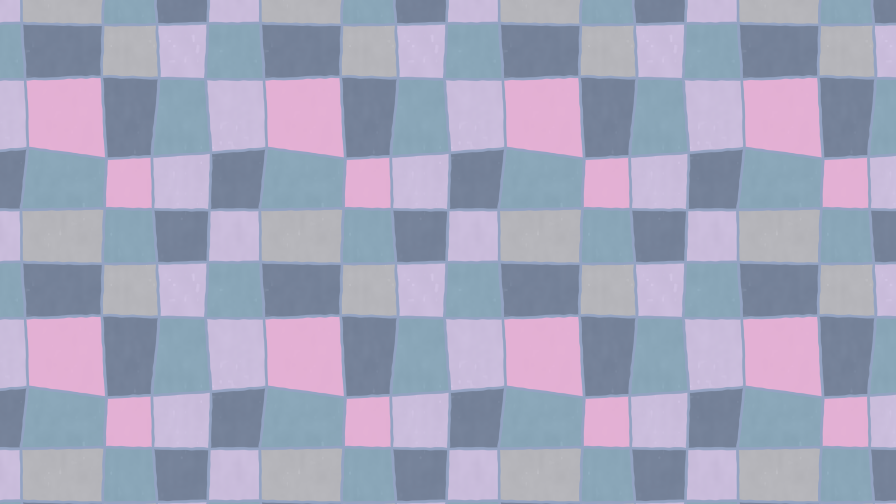
Give the GLSL for this pattern, as a Shadertoy shader.

```glsl
// Corners of the 4 x 4 patches in one tile, y pointing down
const vec2 corners[16] = vec2[16](
    vec2(.090, .098), vec2(.430, .105), vec2(.657, .103), vec2(.870, .098),
    vec2(.107, .332), vec2(.426, .320), vec2(.667, .327), vec2(.860, .332),
    vec2(.117, .620), vec2(.445, .664), vec2(.635, .655), vec2(.884, .640),
    vec2(.088, .879), vec2(.437, .872), vec2(.642, .877), vec2(.877, .879));

const int patchTone[16] = int[16](1, 3, 2, 0,  4, 1, 0, 2,  0, 4, 2, 1,  3, 0, 1, 2);

const vec3 palette[5] = vec3[5](
    vec3(.54, .65, .72),   // teal
    vec3(.46, .51, .60),   // slate
    vec3(.79, .74, .86),   // lavender
    vec3(.71, .71, .73),   // grey
    vec3(.89, .69, .83));  // pink

float hash(ivec2 cell) {
    uint h = uint(cell.x) * 374761393u + uint(cell.y) * 668265263u;
    h = (h ^ (h >> 13)) * 1274126177u;
    return float((h ^ (h >> 16)) & 65535u) / 65535.0;
}

// Value noise that repeats with the tile
float tileNoise(vec2 p, ivec2 period) {
    p = fract(p) * vec2(period);
    ivec2 i = ivec2(p);
    vec2 f = fract(p);
    f *= f * (3.0 - 2.0 * f);
    ivec2 a = i % period, b = (i + 1) % period;
    return mix(mix(hash(a), hash(ivec2(b.x, a.y)), f.x),
               mix(hash(ivec2(a.x, b.y)), hash(b), f.x), f.y);
}

vec2 cornerAt(ivec2 i) {
    return corners[(i.y & 3) * 4 + (i.x & 3)] + vec2(i / 4);
}

// Signed distance to the sides of one convex patch, wrapped around the tile
float patchDistance(vec2 p, ivec2 cell) {
    vec2 centre = 0.5 * (cornerAt(cell) + cornerAt(cell + 1));
    p -= round(p - centre);
    float d = -1.0;
    for (int k = 0; k < 4; k++) {
        int n = (k + 1) & 3;
        vec2 a = cornerAt(cell + ivec2(((k + 1) >> 1) & 1, k >> 1));
        vec2 side = cornerAt(cell + ivec2(((n + 1) >> 1) & 1, n >> 1)) - a;
        d = max(d, dot(p - a, normalize(vec2(side.y, -side.x))));
    }
    return d;
}

void mainImage(out vec4 fragColor, in vec2 fragCoord) {
    float pixel = 2.11 / iResolution.y;
    vec2 p = vec2(fragCoord.x, iResolution.y - fragCoord.y) * pixel;

    // Slightly hand-cut edges
    vec2 wobble = vec2(tileNoise(p, ivec2(37)), tileNoise(p + 0.37, ivec2(41))) - 0.5;
    vec2 q = p + 0.004 * wobble;

    // Patch under this point
    float nearest = 1.0;
    int tone = 0;
    for (int i = 0; i < 16; i++) {
        float d = patchDistance(q, ivec2(i & 3, i >> 2));
        if (d < nearest) {
            nearest = d;
            tone = patchTone[i];
        }
    }

    // Faint mottling, vertical streaks and pale scuffs
    float mottle = tileNoise(p, ivec2(19)) + 0.5 * tileNoise(p, ivec2(53)) - 0.75;
    float streak = tileNoise(p, ivec2(45, 13)) - 0.5;
    float scuff = smoothstep(0.78, 1.0, tileNoise(p + 0.19, ivec2(61, 47)))
                * smoothstep(0.5, 0.8, tileNoise(p, ivec2(9)));
    float wear = tone == 4 ? 0.3 : 1.0;
    vec3 colour = palette[tone] + wear * (0.014 * mottle + 0.012 * streak + 0.035 * scuff);

    // Blue seams between patches
    float seam = smoothstep(-0.0058 - pixel * 0.7, -0.0058 + pixel * 0.7, nearest);
    colour = mix(colour, vec3(.58, .64, .76), seam);

    fragColor = vec4(colour, 1.0);
}
```
